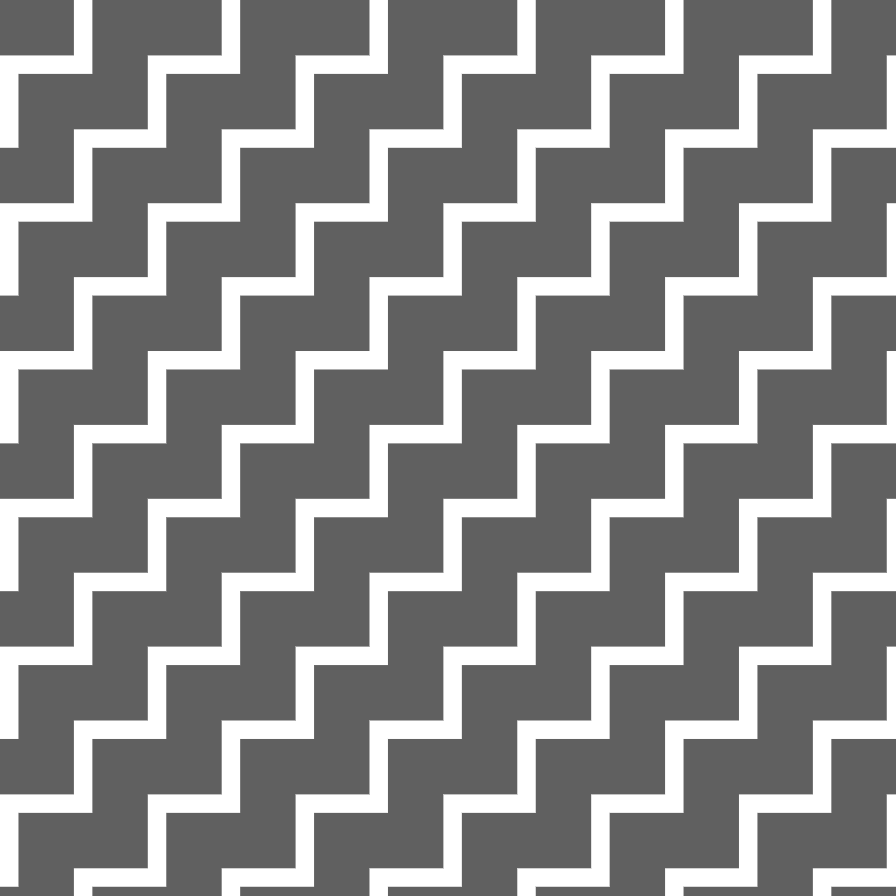
Give the GLSL for this pattern, as a three.js fragment shader.

```glsl
// White staircase lines climbing to the right over a flat grey ground.
varying vec2 vUv;

// Signed distance to a bar that recurs every 8 units both ways.
float repeatedBar(vec2 p, vec2 center, vec2 halfSize) {
  vec2 d = abs(mod(p - center + 4.0, 8.0) - 4.0) - halfSize;
  return max(d.x, d.y);
}

void main() {
  // One unit is the line width; y runs down from the top edge.
  vec2 p = vec2(vUv.x, 1.0 - vUv.y) * 48.5;

  // Each step is a riser and a tread; alternate steps shift half a period.
  float stairs = 8.0;
  for (int i = 0; i < 2; i++) {
    vec2 stepPos = p - 4.0 * float(i);
    float riser = repeatedBar(stepPos, vec2(4.5, 1.5), vec2(0.5, 2.5));
    float tread = repeatedBar(stepPos, vec2(2.5, 3.5), vec2(2.5, 0.5));
    stairs = min(stairs, min(riser, tread));
  }

  // Smooth the edges over one pixel.
  float coverage = clamp(0.5 - stairs / fwidth(p.x), 0.0, 1.0);
  vec3 grey = vec3(0.376);
  vec3 white = vec3(1.0);
  gl_FragColor = vec4(mix(grey, white, coverage), 1.0);
}
```
